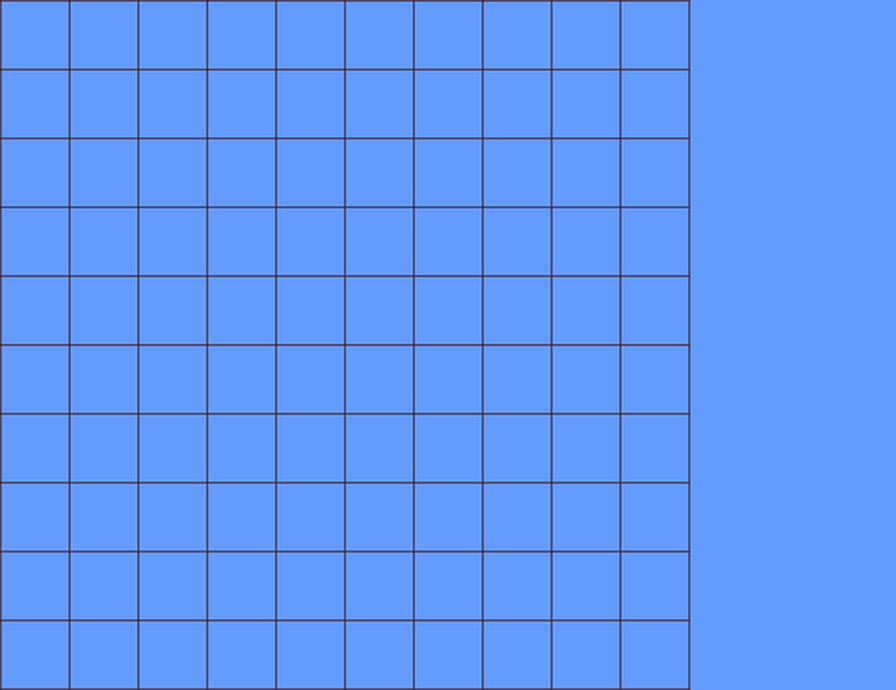
A Shadertoy shader for this pattern:

```glsl
// A flat sky-blue sheet carrying a ten by ten grid of thin dark lines.
// The nearest rule on each axis is found by rounding, then inked with a
// windowed sinc profile: a soft dark core between faint bright rims.

const float PI = 3.14159;

float sinc(float x) {
    return abs(x) < 0.001 ? 1.0 : sin(PI * x) / (PI * x);
}

// Ink of one line at distance d, measured in line widths
float lineInk(float d) {
    return abs(d) < 3.0 ? 0.786 * sinc(d) * sinc(d / 3.0) : 0.0;
}

void mainImage(out vec4 fragColor, in vec2 fragCoord) {
    // The canvas is 501 units tall; cells are 50 units wide
    float pixel = 501.0 / iResolution.y;
    vec2 p = fragCoord * pixel;
    float lineWidth = max(1.2716, pixel);

    // Offset to the nearest of the eleven rules on each axis
    vec2 nearest = 0.5 + 50.0 * clamp(round((p - 0.5) / 50.0), 0.0, 10.0);
    vec2 offset = (p - nearest) / lineWidth;

    // Horizontal rules stop at the right side of the grid
    float inside = 1.0 - smoothstep(-0.5, 0.5, (p.x - 501.0) / lineWidth);
    float vertical = lineInk(offset.x);
    float horizontal = lineInk(offset.y) * inside;
    float ink = 1.0 - (1.0 - vertical) * (1.0 - horizontal);

    // Negative ink brightens the blue beside each rule
    vec3 skyBlue = vec3(0.392, 0.608, 1.0);
    vec3 darkPlum = vec3(0.265, 0.14, 0.18);
    vec3 color = mix(skyBlue, darkPlum, ink);
    fragColor = vec4(clamp(color, 0.0, 1.0), 1.0);
}
```
